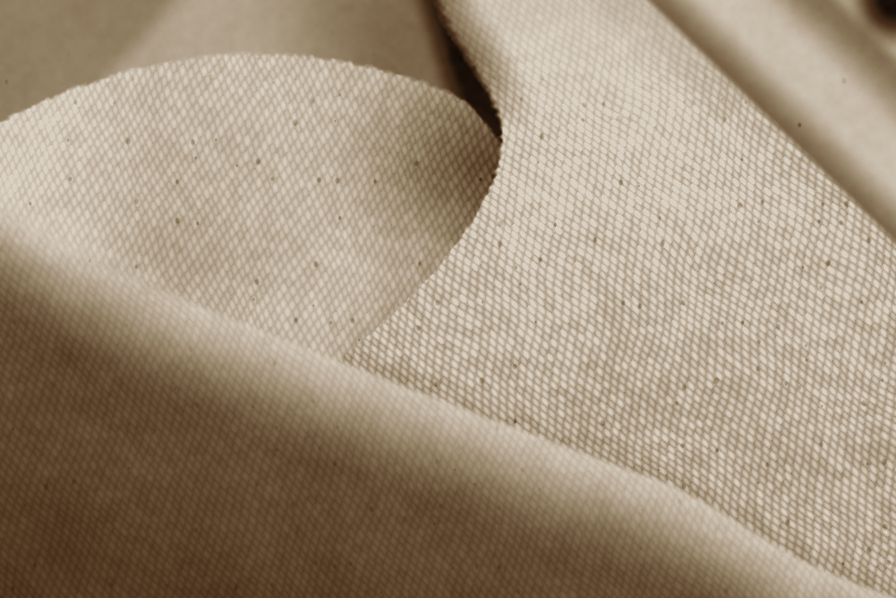
Reproduce this texture procedurally as a Shadertoy shader.

```glsl
#define INK vec3(0.04, 0.02, 0.01)
#define UMBER vec3(0.25, 0.16, 0.09)
#define BROWN vec3(0.34, 0.24, 0.15)
#define FLAX vec3(0.58, 0.51, 0.40)
#define LINEN vec3(0.71, 0.65, 0.57)
#define CREAM vec3(0.83, 0.79, 0.73)
#define STITCH 0.0105
#define WEAVE_DEPTH 0.17
#define MOTTLE 0.07
#define FLECK_CELL 0.034
#define FLECK_CHANCE 0.16

float hash(vec2 p) {
    vec3 q = fract(p.xyx * 0.1031);
    q += dot(q, q.yzx + 33.33);
    return fract((q.x + q.y) * q.z);
}

float noise(vec2 p) {
    vec2 i = floor(p), f = fract(p);
    f = f * f * (3.0 - 2.0 * f);
    return mix(mix(hash(i), hash(i + vec2(1, 0)), f.x),
               mix(hash(i + vec2(0, 1)), hash(i + vec2(1, 1)), f.x), f.y);
}

float fbm(vec2 p) {
    float sum = 0.0, gain = 0.5;
    for (int i = 0; i < 4; i++) {
        sum += gain * (noise(p) - 0.5);
        p = p * 2.03 + 17.0;
        gain *= 0.5;
    }
    return sum;
}

// Staggered rows of short slanted yarns, centred near zero
float weave(vec2 p, float angle) {
    p += 0.012 * vec2(noise(p * 11.0), noise(p * 11.0 + 40.0));
    float c = cos(angle), s = sin(angle);
    vec2 q = mat2(c, -s, s, c) * p / STITCH;
    float row = floor(q.y);
    q.x = q.x * 0.65 + row * 0.37 + 0.15 * hash(vec2(row, 3.0));
    vec2 f = fract(q) - 0.5;
    f.y += 0.35 * f.x;
    float yarn = 1.0 - smoothstep(0.1, 0.58, length(f * vec2(0.85, 1.0)));
    return yarn - 0.42 + 0.55 * (hash(vec2(floor(q.x), row)) - 0.5);
}

// Sparse darker fibres caught in the yarn
float flecks(vec2 p) {
    vec2 q = p / FLECK_CELL, id = floor(q);
    vec2 spot = 0.25 + 0.5 * vec2(hash(id + 7.0), hash(id + 19.0));
    float size = mix(0.05, 0.13, hash(id + 31.0));
    float d = length((fract(q) - spot) * vec2(1.0, 0.75));
    return step(hash(id), FLECK_CHANCE) * (1.0 - smoothstep(size * 0.4, size * 1.4, d));
}

// Outlines of the folds
float frontRidge(float x) {
    return 0.60 - 0.367 * x + 0.06 * exp(-5.0 * x) - 0.05 * smoothstep(1.1, 1.4, x);
}

float bowlRim(float x) {
    return 0.91 - 0.62 * (x - 0.43) * (x - 0.43) - 0.05 * smoothstep(0.76, 0.86, x);
}

float middleEdge(float y) {
    return 0.84 - 1.5 * pow(max(0.766 - y, 0.0), 1.7) - 0.12 * smoothstep(0.766, 1.05, y);
}

// Brightness of each fold
float backShade(vec2 p) {
    float crease = dot(p - vec2(0.186, 0.883), vec2(0.74, -0.67));
    float v = mix(0.56, 0.68, smoothstep(-0.02, 0.025, crease));
    v -= 0.20 * smoothstep(0.40, 0.68, p.x);
    float gap = p.x - 0.70 - 0.3 * (1.0 - p.y);
    return mix(v, 0.12, smoothstep(-0.02, 0.035, gap));
}

float farShade(vec2 p, float s) {
    float v = mix(0.46, 0.79, smoothstep(0.0, 0.075, s));
    v -= 0.27 * smoothstep(0.12, 0.205, s);
    v += 0.18 * smoothstep(0.205, 0.235, s);
    float corner = 1.0 - smoothstep(0.02, 0.09, distance(p, vec2(1.5, 1.0)));
    return mix(v, 0.12, corner);
}

float bowlShade(vec2 p, float edge) {
    vec2 hollow = (p - vec2(0.81, 0.73)) / vec2(0.17, 0.14);
    vec2 valley = (p - vec2(0.31, 0.60)) / vec2(0.13, 0.17);
    float v = 0.77 + 0.05 * (1.0 - smoothstep(0.05, 0.28, p.x));
    v -= 0.34 * exp(-dot(hollow, hollow)) + 0.07 * exp(-dot(valley, valley));
    v -= 0.09 * exp(-max(-edge, 0.0) / 0.05);
    return v + WEAVE_DEPTH * 0.55 * weave(p, -1.15);
}

float middleShade(vec2 p, float edge, float s) {
    float v = mix(0.71, 0.81, smoothstep(0.2, 0.8, p.y));
    v -= 0.30 * (1.0 - smoothstep(0.0, 0.09, edge)) * smoothstep(0.74, 0.92, p.y);
    v -= 0.06 * smoothstep(-0.10, 0.0, s);
    v -= 0.07 * (1.0 - smoothstep(0.0, 0.06, p.y - frontRidge(p.x)));
    float focus = 1.0 - 0.75 * smoothstep(0.70, 0.98, p.y);
    return v + WEAVE_DEPTH * focus * weave(p, -0.65);
}

float frontShade(vec2 p, float depth) {
    float v = mix(0.80, 0.37, smoothstep(-0.02, 0.20, depth));
    v -= 0.06 * smoothstep(0.25, 0.55, depth);
    return v + WEAVE_DEPTH * 0.28 * weave(p, -0.8);
}

// Brightness to linen colour
vec3 clothColor(float v) {
    vec3 c = mix(INK, UMBER, smoothstep(INK.r, UMBER.r, v));
    c = mix(c, BROWN, clamp((v - UMBER.r) / (BROWN.r - UMBER.r), 0.0, 1.0));
    c = mix(c, FLAX, clamp((v - BROWN.r) / (FLAX.r - BROWN.r), 0.0, 1.0));
    c = mix(c, LINEN, clamp((v - FLAX.r) / (LINEN.r - FLAX.r), 0.0, 1.0));
    return mix(c, CREAM, clamp((v - LINEN.r) / (CREAM.r - LINEN.r), 0.0, 1.2));
}

void mainImage(out vec4 fragColor, in vec2 fragCoord) {
    vec2 p = fragCoord / iResolution.y;
    float fuzz = 0.006 * (noise(p * 140.0) - 0.5);
    float edge = p.x - middleEdge(p.y) + fuzz;
    float s = (p.x - 1.084 - 1.02 * (1.0 - p.y)) / 1.43;
    float depth = frontRidge(p.x) - p.y;

    // Layer the folds from far to near
    float v = backShade(p);
    float rim = bowlRim(p.x) - p.y;
    v = mix(v, bowlShade(p, edge), smoothstep(-0.005, 0.005, rim + fuzz));
    float soft = mix(0.004, 0.014, smoothstep(0.75, 0.95, p.y));
    v = mix(v, middleShade(p, edge, s), smoothstep(-soft, soft, edge));
    v = mix(v, farShade(p, s), smoothstep(-0.008, 0.008, s));
    float blend = mix(0.08, 0.007, smoothstep(0.10, 0.36, p.x));
    float front = smoothstep(-blend, blend, depth);
    v = mix(v, frontShade(p, depth), front);

    // Uneven yarn and flecks
    v += MOTTLE * (fbm(p * 9.0) + 0.6 * fbm(p * 70.0));
    float focus = (1.0 - 0.7 * front) * (1.0 - smoothstep(0.75, 0.95, p.y));
    v -= 0.16 * focus * flecks(p);
    fragColor = vec4(clothColor(v), 1.0);
}
```
